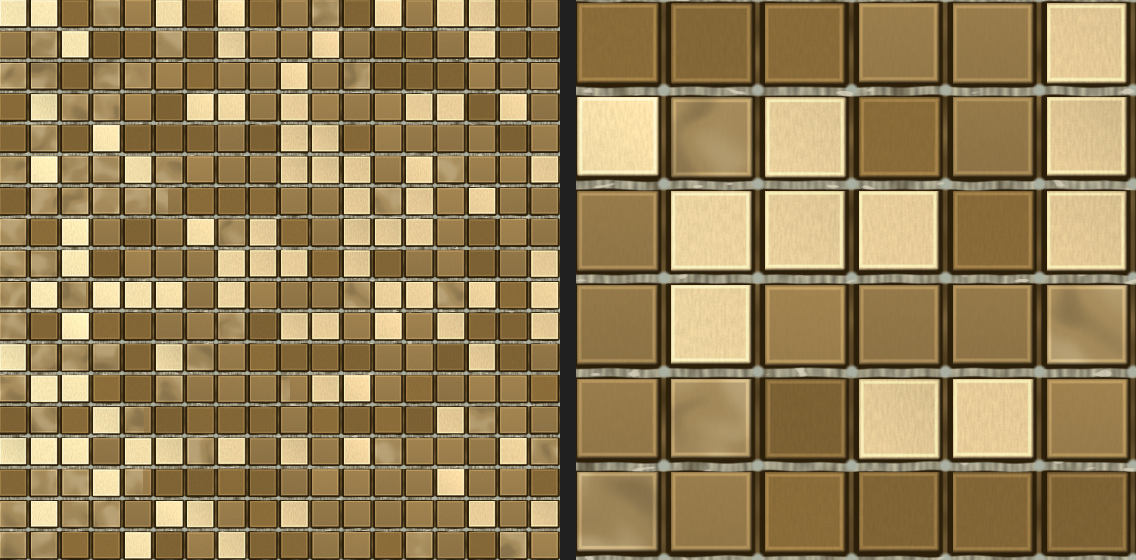
Left, the full canvas; right, a detail of the centre.
A Shadertoy shader for this texture:

```glsl
const float TILES = 17.9;
const vec2 TILE_CENTER = vec2(0.425, 0.42);
const vec2 TILE_HALF = vec2(0.436, 0.43);
const vec2 GAP_CENTER = vec2(0.925, 0.925);

const vec3 BRONZE = vec3(0.59, 0.48, 0.29);
const vec3 BROWN = vec3(0.505, 0.395, 0.21);
const vec3 CREAM = vec3(0.94, 0.83, 0.62);
const vec3 PALE_GOLD = vec3(1.0, 0.94, 0.73);
const vec3 SHEEN = vec3(0.75, 0.67, 0.5);
const vec3 SHADOW = vec3(0.17, 0.12, 0.04);
const vec3 MESH = vec3(0.72, 0.7, 0.6);

float hash(vec2 p) {
    vec3 q = fract(vec3(p.xyx) * 0.1031);
    q += dot(q, q.yzx + 33.33);
    return fract((q.x + q.y) * q.z);
}

vec2 gradient(vec2 p) {
    float a = 6.2832 * hash(p);
    return vec2(cos(a), sin(a));
}

// Gradient noise, roughly -0.7 to 0.7
float noise(vec2 p) {
    vec2 i = floor(p), f = p - i;
    vec2 u = f * f * f * (f * (f * 6.0 - 15.0) + 10.0);
    vec2 e = vec2(0.0, 1.0);
    float low = mix(dot(gradient(i), f), dot(gradient(i + e.yx), f - e.yx), u.x);
    float high = mix(dot(gradient(i + e.xy), f - e.xy), dot(gradient(i + e.yy), f - e.yy), u.x);
    return mix(low, high, u.y);
}

float roundedBox(vec2 p, vec2 halfSize, float radius) {
    vec2 q = abs(p) - halfSize + radius;
    return length(max(q, 0.0)) + min(max(q.x, q.y), 0.0) - radius;
}

// Soft line of the given half width around zero
float band(float d, float halfWidth, float blur) {
    return 1.0 - smoothstep(halfWidth - blur, halfWidth + blur, abs(d));
}

// Dark gaps with a mesh strand along each row and a knot at each crossing
vec3 groutColor(vec2 p, vec2 local, float blur) {
    vec2 fromGap = local - GAP_CENTER;
    vec3 color = SHADOW;
    float glint = band(fromGap.x + 0.005, 0.024, blur);
    color = mix(color, BRONZE, glint * (0.5 + 0.5 * noise(p * vec2(1.0, 2.5))));

    float wobble = 0.025 * noise(p * vec2(2.3, 1.0));
    float strand = band(fromGap.y - 0.015 + wobble, 0.045, blur);
    float threads = 0.85 + 0.4 * noise(p * vec2(17.0, 3.0));
    float patchy = smoothstep(-0.65, 0.0, noise(p * vec2(2.7, 1.0) + 31.0));
    color = mix(color, MESH * threads, strand * mix(0.5, 1.0, patchy));

    float knot = 1.0 - smoothstep(0.035, 0.075 + blur, length(fromGap));
    color = mix(color, MESH * vec3(0.93, 0.99, 1.06), knot);

    // Pale scraps of loose fibre
    float scrap = smoothstep(0.32, 0.45, noise(p * vec2(4.0, 11.0) + 70.0));
    return mix(color, vec3(0.85, 0.82, 0.74), scrap * strand * 0.8);
}

// Brushed cream, matte brown, or polished bronze metal
vec3 metalColor(vec2 cell, vec2 p, vec2 local, float leftGlow) {
    float kind = hash(cell + 17.0);
    float tone = hash(cell + 53.0);
    float grain = noise(p * vec2(34.0, 9.0)) + 0.6 * noise(p * 41.0);

    if (kind < 0.285) {
        vec3 gold = mix(CREAM, PALE_GOLD, leftGlow * 0.9);
        float slope = (tone - 0.5) * (local.x - local.y) * 0.14;
        return gold * (0.92 + 0.1 * tone + slope + 0.06 * grain);
    }
    if (kind < 0.54) return BROWN * (0.95 + 0.13 * tone + 0.045 * grain);

    vec3 color = BRONZE * (0.94 + 0.12 * tone + 0.025 * grain);
    color *= 1.03 - 0.07 * local.y;

    // Dented faces catch soft uneven reflections, chiefly on the left
    float dented = step(hash(cell + 91.0), 0.12 + 0.8 * leftGlow);
    float wave = noise(p * 1.5 + 0.4 * noise(p * 2.0) + cell * 3.7);
    color = mix(color, SHEEN, dented * (0.3 + 0.5 * smoothstep(-0.1, 0.4, wave)));
    return color * (1.0 - dented * 0.16 * smoothstep(0.1, 0.5, -wave));
}

// Thin lit bevel with shaded lower and right sides
vec3 bevel(vec3 color, vec2 fromCenter, float d, float blur) {
    float lowerRight = smoothstep(-0.15, 0.15, fromCenter.x + fromCenter.y);
    float line = band(d + 0.042, 0.015, blur);
    color = mix(color, min(color * 1.22 + 0.05, vec3(1.0)), line * 0.7);
    float edge = smoothstep(-0.03, 0.0, d);
    return color * (1.0 - edge * mix(0.15, 0.45, lowerRight));
}

void mainImage(out vec4 fragColor, in vec2 fragCoord) {
    vec2 uv = fragCoord / iResolution.xy;
    vec2 p = vec2(uv.x, 1.0 - uv.y) * TILES + vec2(0.02, 0.0);
    vec2 cell = floor(p), local = p - cell;
    float blur = max(0.012, 0.6 * TILES / iResolution.y);

    // Slight misplacement of each tile
    vec2 shift = (vec2(hash(cell + 5.0), hash(cell + 9.0)) - 0.5) * 0.02;
    vec2 fromCenter = local - TILE_CENTER - shift;
    float d = roundedBox(fromCenter, TILE_HALF, 0.03);
    float leftGlow = 1.0 - smoothstep(0.0, 0.6, uv.x);

    vec3 tile = metalColor(cell, p, local, leftGlow);
    tile = bevel(tile, fromCenter, d, blur);
    vec3 color = mix(tile, groutColor(p, local, blur), smoothstep(-blur, blur, d));
    fragColor = vec4(clamp(color, 0.0, 1.0), 1.0);
}
```
